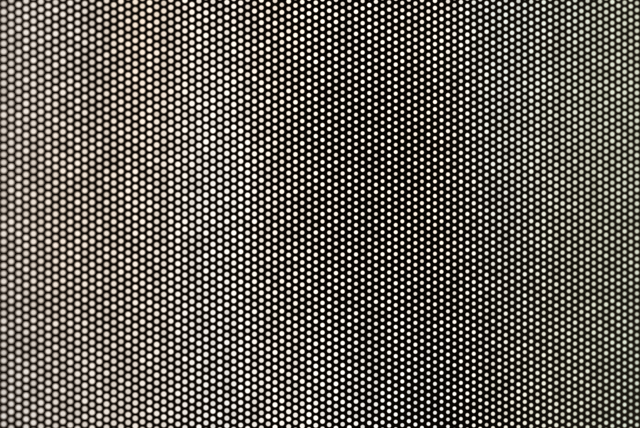
Write a WebGL 1 fragment shader that draws this pattern.

```glsl
precision highp float;
// Backlit perforated sheet: staggered columns of round holes glowing on black.
// The grid tightens to the right like a sheet turning away; hole size, focus
// and tint drift across it, with a slanted dark band, patches and streaks.
uniform vec2 u_resolution;

#define COLUMNS 95.0      // columns across the canvas
#define TIGHTENING 0.10   // relative change of column density
#define ROWS_LEFT 54.0    // holes down the left edge
#define ROWS_RIGHT 62.0   // holes down the right edge
#define RADIUS_LEFT 0.415 // hole radius in column widths
#define RADIUS_RIGHT 0.345
#define BAND_SHRINK 0.065 // loss of radius inside the dark band
#define PATCHES 0.05      // radius drift in broad patches
#define CELL_HEIGHT 1.10  // row pitch in column widths
#define FOCUS_X 0.56      // sharpest position across
#define WEAR 0.12         // brightness variation between holes
#define STREAKS 0.10      // brightness variation between columns

float hash(vec2 p) {
  return fract(sin(dot(p, vec2(127.1, 311.7))) * 43758.5453);
}

float noise(vec2 p) {
  vec2 i = floor(p), f = fract(p);
  f = f * f * (3.0 - 2.0 * f);
  return mix(mix(hash(i), hash(i + vec2(1.0, 0.0)), f.x),
             mix(hash(i + vec2(0.0, 1.0)), hash(i + 1.0), f.x), f.y);
}

// Strength of the dark band, leaning right towards the bottom.
float darkBand(vec2 uv) {
  float d = (uv.x - mix(0.70, 0.54, uv.y)) / 0.2;
  return exp(-d * d);
}

// Light through the nearest hole of one column.
float holeLight(float column, float gridX, float y, float softness, float growth) {
  float across = column / COLUMNS;
  float rows = mix(ROWS_LEFT, ROWS_RIGHT, across);
  float gridY = (y - 0.5) * rows + 0.5 * mod(column, 2.0);
  float row = floor(gridY);
  vec2 offset = vec2(gridX - column - 0.5, (gridY - row - 0.5) * CELL_HEIGHT);
  float variation = hash(vec2(column, row)) - 0.5;
  float streak = noise(vec2(column * 0.6, y * 2.0)) - 0.5;
  float radius = mix(RADIUS_LEFT, RADIUS_RIGHT, across) + growth + 0.03 * variation;
  float light = 1.0 - smoothstep(radius - softness, radius + softness, length(offset));
  return light * (1.0 + WEAR * variation + STREAKS * streak);
}

void main() {
  vec2 uv = gl_FragCoord.xy / u_resolution;

  // Column coordinate, denser towards the right
  float gridX = COLUMNS * uv.x * (1.0 - TIGHTENING + TIGHTENING * uv.x);
  float column = floor(gridX);

  // Focus falls off to both sides
  float defocus = abs(uv.x - FOCUS_X) / FOCUS_X;
  float pixel = COLUMNS / u_resolution.x;
  float softness = max(0.145 + 0.11 * defocus * defocus, 0.75 * pixel);

  // Broad drift of hole size
  float band = darkBand(uv);
  float patchy = noise(uv * vec2(6.0, 3.0) + 3.0) - 0.5;
  float growth = PATCHES * patchy - BAND_SHRINK * band;

  float light = 0.0;
  for (int i = -1; i <= 1; i++) {
    light = max(light, holeLight(column + float(i), gridX, uv.y, softness, growth));
  }

  // Warm light at the left, neutral in the middle, greenish at the right
  vec3 glow = mix(vec3(0.90, 0.85, 0.80), vec3(0.97, 0.95, 0.92),
                  smoothstep(0.0, 0.5, uv.x));
  glow = mix(glow, vec3(0.84, 0.85, 0.77), smoothstep(0.65, 1.0, uv.x));
  glow += vec3(0.06, 0.0, -0.06) * (noise(uv * vec2(9.0, 2.0)) - 0.5);

  // Stray light lifts the black sheet outside the band, most at the right
  vec3 haze = mix(vec3(0.07, 0.05, 0.035), vec3(0.125, 0.115, 0.085),
                  smoothstep(0.55, 1.0, uv.x));
  vec3 sheet = mix(haze, vec3(0.022, 0.014, 0.006), max(band, 1.0 - defocus));

  // Faint warm fringe on the soft rims
  vec3 fringe = vec3(0.012, 0.0, -0.012) * 4.0 * light * (1.0 - light);
  gl_FragColor = vec4(mix(sheet, glow, light) + fringe, 1.0);
}
```
